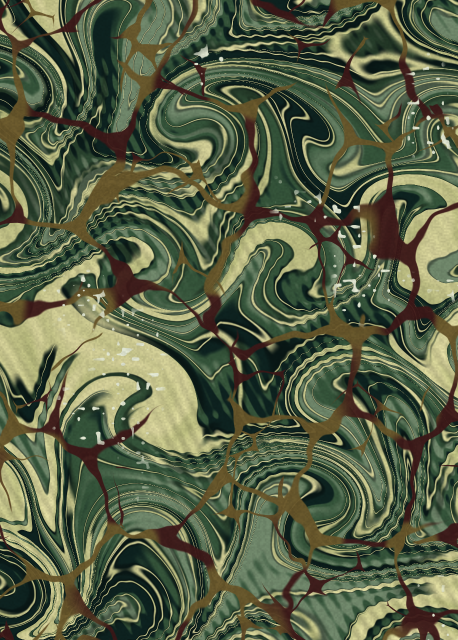
This pattern is drawn by a WebGL 1 fragment shader. Its source:

```glsl
precision highp float;
// Marbled paper: combed green and cream swirls, rippled shading, red-brown veins.
uniform vec2 u_resolution;

vec2 hash2(vec2 p) {
  vec2 h = vec2(dot(p, vec2(127.1, 311.7)), dot(p, vec2(269.5, 183.3)));
  return fract(sin(h) * 43758.55);
}

float noise(vec2 p) {
  vec2 i = floor(p), f = fract(p);
  f = f * f * (3.0 - 2.0 * f);
  float low = mix(hash2(i).x, hash2(i + vec2(1.0, 0.0)).x, f.x);
  float high = mix(hash2(i + vec2(0.0, 1.0)).x, hash2(i + 1.0).x, f.x);
  return mix(low, high, f.y);
}

vec2 warp(vec2 p) {
  return vec2(noise(p), noise(p + 31.7)) - 0.5;
}

// Rotate space around a jittered grid of vortices
vec2 swirl(vec2 p) {
  for (int i = 0; i < 24; i++) {
    vec2 id = vec2(mod(float(i), 4.0), floor(float(i) / 4.0));
    vec2 rnd = hash2(id + 5.3);
    vec2 centre = (id + 0.6 * rnd - 0.3) * vec2(0.24, 0.2);
    vec2 d = p - centre;
    float turn = (2.4 + 1.8 * rnd.y) * (rnd.x < 0.7 ? 1.0 : -1.0);
    float a = turn * exp(-dot(d * vec2(0.85, 1.1), d * vec2(0.85, 1.1)) / 0.0075);
    float c = cos(a), s = sin(a);
    p = centre + vec2(c * d.x - s * d.y, s * d.x + c * d.y);
  }
  return p;
}

// x: gap to the nearest cell border, y: gap to the nearest junction
vec2 cellGaps(vec2 p) {
  vec2 base = floor(p);
  vec3 near = vec3(9.0);
  for (int j = -1; j <= 1; j++) {
    for (int i = -1; i <= 1; i++) {
      vec2 id = base + vec2(float(i), float(j));
      float d = length(id + 0.1 + 0.8 * hash2(id) - p);
      if (d < near.x) near = vec3(d, near.xy);
      else if (d < near.y) near = vec3(near.x, d, near.y);
      else near.z = min(near.z, d);
    }
  }
  return near.yz - near.x;
}

// Vein coverage: swollen at junctions, broken where the paint has closed
float vein(vec2 p, float width, float gapLevel) {
  vec2 gaps = cellGaps(p);
  float w = width * (0.5 + noise(p * 2.5)) + 0.09 * smoothstep(0.3, 0.0, gaps.y);
  w *= smoothstep(gapLevel, gapLevel + 0.2, noise(p * 1.1 + 17.0));
  return smoothstep(w + 0.015, w - 0.015, gaps.x) * smoothstep(0.0, 0.02, w);
}

vec3 marble(vec2 p) {
  // Paper ripple: shifts the paint and shades it
  float phase = 340.0 * dot(p, vec2(0.85, 0.5)) + 14.0 * noise(p * 4.0);
  float strength = smoothstep(0.2, 0.7, noise(p * 6.0 + 9.0));
  float ripple = sin(phase) * strength;
  vec2 q = swirl(p + 0.0016 * ripple * vec2(-0.5, 0.85));
  q += 0.07 * warp(q * 5.0) + 0.012 * warp(q * 22.0);

  // Combed green bands
  float bands = 0.55 * noise(q * vec2(4.0, 30.0)) + 0.45 * noise(q * vec2(8.0, 85.0) + 3.0);
  float tone = bands + 0.11 * ripple + 0.16 * (noise(p * 9.0) - 0.5);
  vec3 col = mix(vec3(0.05, 0.13, 0.12), vec3(0.2, 0.32, 0.22), smoothstep(0.34, 0.47, tone));
  col = mix(col, vec3(0.43, 0.52, 0.41), smoothstep(0.55, 0.72, tone));

  // Cream threads that widen into pools, with a dark rim
  float pool = smoothstep(0.58, 0.86, noise(q * vec2(5.0, 12.0) + 40.0));
  float thread = abs(noise(q * vec2(3.5, 34.0) + 7.0) - 0.5);
  float fine = abs(noise(q * vec2(5.0, 60.0) + 60.0) - 0.5);
  float edge = min(thread - 0.035 - 0.3 * pool, fine - 0.03);
  col *= 1.0 - 0.35 * smoothstep(0.1, 0.03, edge);
  vec3 cream = mix(vec3(0.68, 0.69, 0.46), vec3(0.83, 0.81, 0.6), noise(q * 30.0));
  col = mix(col, cream * (1.0 + 0.07 * ripple), smoothstep(0.025, -0.025, edge));

  // Red and ochre veins
  vec2 v = p + 0.07 * warp(p * 9.0) + 0.015 * warp(p * 40.0);
  float cover = max(vein(v * 6.0, 0.045, 0.2), vein(v * 11.0 + 4.0, 0.04, 0.5));
  float ochre = smoothstep(0.42, 0.6, noise(p * 14.0 + 80.0));
  vec3 veinColour = mix(vec3(0.23, 0.09, 0.09), vec3(0.4, 0.33, 0.16), ochre);
  col = mix(col, veinColour, cover * 0.95);

  // Bare paper flecks and fine grain
  float fleck = smoothstep(0.8, 0.88, noise(p * 130.0)) * smoothstep(0.78, 0.88, noise(p * 9.0 + 50.0));
  col = mix(col, vec3(0.86, 0.88, 0.8), fleck);
  return col * (0.94 + 0.12 * noise(p * 400.0));
}

void main() {
  // Four samples per pixel smooth the edges
  vec3 sum = vec3(0.0);
  for (int i = 0; i < 4; i++) {
    vec2 offset = vec2(mod(float(i), 2.0), floor(float(i) / 2.0)) * 0.5 - 0.25;
    sum += marble((gl_FragCoord.xy + offset) / u_resolution.y);
  }
  gl_FragColor = vec4(sum / 4.0, 1.0);
}
```
